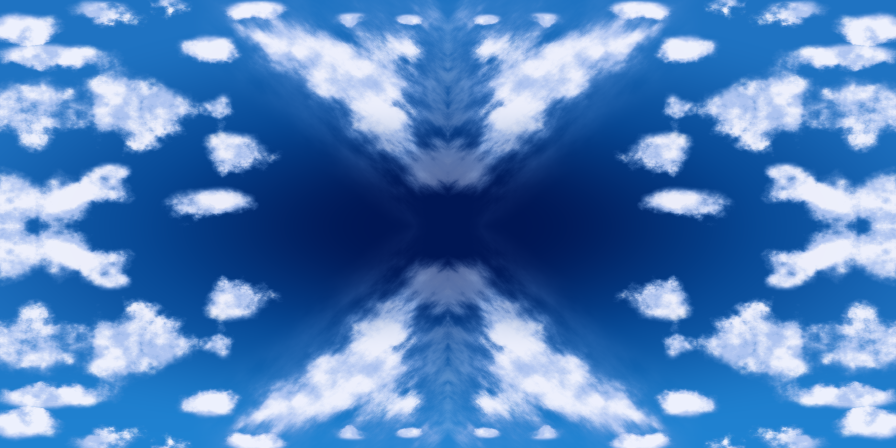
Reproduce this texture procedurally as a Shadertoy shader.

```glsl
const vec3 DEEP_BLUE = vec3(0.0, 0.09, 0.33);
const vec3 MID_BLUE = vec3(0.02, 0.27, 0.57);
const vec3 HIGH_BLUE = vec3(0.12, 0.45, 0.76);
const vec3 CLOUD_SHADE = vec3(0.42, 0.60, 0.86);
const vec3 CLOUD_BODY = vec3(0.70, 0.78, 0.95);
const vec3 CLOUD_LIGHT = vec3(0.96, 0.96, 1.0);

// Folded cloud layout: centre xy, radii zw
const vec4 BANKS[12] = vec4[12](
    vec4(0.95, 0.26, 0.14, 0.075), vec4(0.74, 0.25, 0.10, 0.085),
    vec4(0.63, 0.26, 0.08, 0.055), vec4(0.505, 0.26, 0.04, 0.040),
    vec4(0.465, 0.17, 0.08, 0.045), vec4(0.90, 0.38, 0.12, 0.030),
    vec4(0.95, 0.445, 0.08, 0.033), vec4(0.77, 0.09, 0.08, 0.050),
    vec4(0.86, 0.04, 0.08, 0.090), vec4(0.96, 0.04, 0.08, 0.075),
    vec4(0.85, 0.24, 0.09, 0.050), vec4(0.75, 0.115, 0.06, 0.030));

const vec4 TUFTS[6] = vec4[6](
    vec4(0.53, 0.40, 0.060, 0.030), vec4(0.76, 0.48, 0.075, 0.028),
    vec4(0.42, 0.485, 0.085, 0.022), vec4(0.21, 0.46, 0.045, 0.020),
    vec4(0.09, 0.46, 0.035, 0.016), vec4(0.64, 0.50, 0.060, 0.022));

float hash(vec2 p) {
    return fract(sin(dot(p, vec2(127.1, 311.7))) * 43758.5453);
}

float noise(vec2 p) {
    vec2 cell = floor(p), f = fract(p);
    f = f * f * (3.0 - 2.0 * f);
    float low = mix(hash(cell), hash(cell + vec2(1, 0)), f.x);
    float high = mix(hash(cell + vec2(0, 1)), hash(cell + vec2(1, 1)), f.x);
    return mix(low, high, f.y);
}

float fbm(vec2 p) {
    float sum = 0.0, weight = 0.5;
    for (int i = 0; i < 6; i++) {
        sum += weight * noise(p);
        p = mat2(1.6, 1.2, -1.2, 1.6) * p + 7.3;
        weight *= 0.55;
    }
    return sum / 1.08;
}

vec2 rotate(vec2 p, float angle) {
    float c = cos(angle), s = sin(angle);
    return vec2(c * p.x + s * p.y, c * p.y - s * p.x);
}

// One at the centre of an ellipse, zero on its rim
float puff(vec2 p, vec4 shape) {
    return 1.0 - length((p - shape.xy) / shape.zw);
}

float scatteredField(vec2 p) {
    float field = -1.0;
    for (int i = 0; i < 12; i++) field = max(field, puff(p, BANKS[i]));
    for (int i = 0; i < 6; i++) field = max(field, puff(p, TUFTS[i]));
    return field;
}

// Slanted wedge flanking the vertical axis
float wingField(vec2 p) {
    float slope = (p.y - 0.10 - 0.82 * (p.x - 0.09)) * 0.77;
    float inner = p.x - 0.055 - 0.22 * (0.40 - p.y);
    float outer = min(0.46 - p.y, 0.48 - p.x);
    return clamp(min(min(slope, inner), outer) / 0.075, -1.5, 0.75);
}

vec3 skyColor(vec2 p, float side) {
    float depth = length(p * vec2(0.40, 1.0));
    vec3 sky = mix(DEEP_BLUE, MID_BLUE, smoothstep(0.06, 0.30, depth));
    sky = mix(sky, HIGH_BLUE, smoothstep(0.22, 0.50, depth));
    float lower = smoothstep(0.15, 0.5, -side);
    return sky + vec3(0.0, 0.06, 0.06) * lower;
}

vec3 blendCloud(vec3 base, float density, float light, float opacity) {
    float cover = smoothstep(-0.12, 0.48, density) * opacity;
    vec3 cloud = mix(CLOUD_SHADE, CLOUD_BODY, smoothstep(0.0, 0.45, density));
    cloud = mix(cloud, CLOUD_LIGHT, smoothstep(0.25, 0.85, density + light));
    return mix(base, cloud, cover);
}

void mainImage(out vec4 fragColor, in vec2 fragCoord) {
    vec2 uv = fragCoord / iResolution.y;
    vec2 centred = uv - vec2(0.5 * iResolution.x / iResolution.y, 0.495);
    vec2 p = abs(centred);

    // Billows with light from the outer edge, and slanted wisps
    vec2 grain = p * vec2(12.0, 16.0);
    float billow = fbm(grain) - 0.5;
    float light = (billow + 0.5 - fbm(grain + vec2(0.2, 0.5))) * 1.1;
    float wisp = fbm(rotate(p, 0.69) * vec2(10.0, 24.0) + 3.7) - 0.5;
    vec2 warped = p + 0.035 * vec2(wisp, billow);

    vec3 color = skyColor(p, centred.y);

    // Thin haze around the wings and the axis
    float haze = smoothstep(-1.4, 0.5, wingField(warped)) * (0.28 + wisp);
    color = mix(color, CLOUD_SHADE, clamp(haze, 0.0, 0.6));
    float axisVeil = puff(warped, vec4(0.0, 0.125, 0.13, 0.075));
    color = blendCloud(color, axisVeil * 0.7 + wisp * 1.3, -0.2, 0.48);
    float axisStreaks = puff(warped, vec4(0.0, 0.34, 0.07, 0.15));
    color = blendCloud(color, axisStreaks * 0.4 + wisp * 1.5, -0.1, 0.35);

    // Wings fade toward the dark middle
    float wing = wingField(warped) * 0.7 + wisp * 1.2 + billow * 0.7;
    float wingOpacity = mix(0.45, 0.95, smoothstep(0.10, 0.28, p.y));
    color = blendCloud(color, wing, light * 0.7, wingOpacity);

    // Scattered banks and the lone cloud of the upper half
    float field = scatteredField(warped);
    vec2 upper = vec2(warped.x, centred.y + warped.y - p.y);
    field = max(field, puff(upper, vec4(0.544, 0.048, 0.095, 0.038)));
    float density = min(field, 0.5) * 1.1 + billow * 1.9;
    color = blendCloud(color, density, light, 0.96);

    fragColor = vec4(color, 1.0);
}
```
